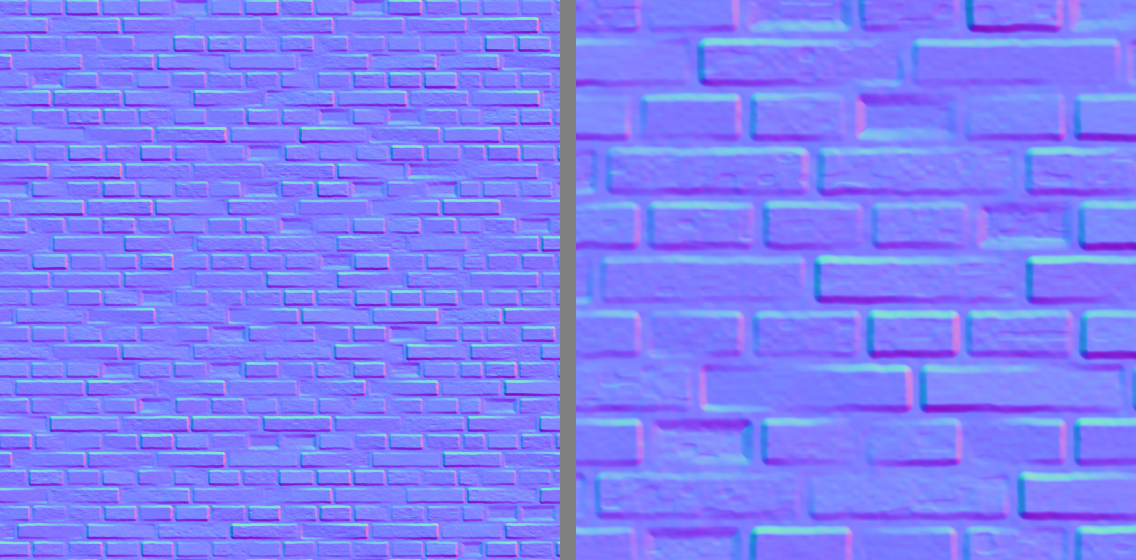
Left, the full canvas; right, a detail of the centre.
A Shadertoy shader for this texture map:

```glsl
const float ROWS = 31.0;
const float JOINT = 0.0028;      // half width of a mortar joint
const float BEVEL = 0.0029;      // inward reach of the worn brick edge
const float HOLLOW = 0.0062;     // softer reach inside a sunken brick
const float CORNER = 0.0045;

struct Brick {
    vec2 local;     // position relative to the brick centre
    vec2 halfSize;
    vec2 id;
    float isHeader;
};

float hash(vec2 p) {
    vec3 q = fract(p.xyx * 0.1031);
    q += dot(q, q.yzx + 33.33);
    return fract((q.x + q.y) * q.z);
}

float noise(vec2 p) {
    vec2 i = floor(p), f = p - i;
    f = f * f * f * (f * (f * 6.0 - 15.0) + 10.0);
    vec2 e = vec2(0.0, 1.0);
    return mix(mix(hash(i), hash(i + e.yx), f.x),
               mix(hash(i + e.xy), hash(i + e.yy), f.x), f.y);
}

float roundedBox(vec2 p, vec2 halfSize, float radius) {
    vec2 q = abs(p) - halfSize + radius;
    return length(max(q, 0.0)) + min(max(q.x, q.y), 0.0) - radius;
}

// Alternating header and stretcher courses, each closed by one shorter brick
Brick findBrick(vec2 p) {
    float v = (1.0 - p.y) * ROWS + 0.1 - 0.1 * sin(3.14159 * p.y);
    float row = mod(floor(v), ROWS);
    float isHeader = 1.0 - mod(row, 2.0);
    float pair = floor(row * 0.5);
    float shifted = mod(pair + step(7.0, pair), 2.0);

    float count = mix(8.0, 16.0, isHeader);
    float width = mix(0.127, 0.0638, isHeader);
    float start = mix(mix(0.836, 0.898, shifted), 0.863, isHeader);
    start += 0.006 * (hash(vec2(row, 5.0)) - 0.5);

    float x = p.x + 0.007 * (noise(vec2(p.x * 14.0, row * 7.3)) - 0.5);
    float u = fract(x - start);
    float column = min(floor(u / width), count - 1.0);
    float left = column * width;
    float right = column > count - 1.5 ? 1.0 : left + width;

    vec2 local = vec2(u - 0.5 * (left + right), (0.5 - fract(v)) / ROWS);
    vec2 halfSize = 0.5 * vec2(right - left, 1.0 / ROWS) - JOINT;
    return Brick(local, halfSize, vec2(column, row), isHeader);
}

// Most bricks sit nearly flush, some stand proud and a few are sunken
float brickLift(vec2 id, float isHeader) {
    float pick = hash(id + 17.0);
    float flush = mix(0.0013, 0.0025, hash(id + 41.0));
    float lift = pick > 0.79 ? mix(0.0033, 0.0046, hash(id + 29.0)) : flush;
    return pick < mix(0.02, 0.13, isHeader) ? -0.0022 : lift;
}

// Fine grain plus soft dents and chips on rougher bricks
float surfaceGrain(vec2 p, float roughness) {
    float grain = 0.00032 * noise(p * vec2(100.0, 150.0))
                + 0.00024 * noise(p * vec2(230.0, 290.0) + 8.0);
    float chips = smoothstep(0.6, 0.95, noise(p * vec2(85.0, 150.0) + 31.0));
    return grain * (0.55 + roughness) - 0.0006 * chips * roughness;
}

float wallHeight(vec2 p) {
    Brick b = findBrick(p);
    float d = roundedBox(b.local, b.halfSize, CORNER);

    // Uneven edges only wear inward, so neighbouring cells stay continuous
    d += 0.0009 * noise(p * vec2(85.0, 60.0)) + 0.0011 * noise(p * 30.0 + 4.0);
    d += 0.0005 * noise(p * 190.0 + 2.0);
    float lift = brickLift(b.id, b.isHeader);
    float body = 1.0 - smoothstep(lift < 0.0 ? -HOLLOW : -BEVEL, JOINT, d);

    vec2 tilt = vec2(hash(b.id + 3.0), hash(b.id + 61.0)) - 0.5;
    tilt *= vec2(0.12, 0.2);
    float face = lift + dot(b.local, tilt) + 0.0005 * noise(p * 42.0 + 9.0);
    face += surfaceGrain(p, hash(b.id + 73.0));

    float mortar = 0.0014 * noise(p * 45.0 + 12.0) + 0.0004 * noise(p * 170.0);
    return mortar * (1.0 - 0.9 * body) + face * body;
}

vec3 surfaceNormal(vec2 p, float reach) {
    vec2 e = vec2(reach, 0.0);
    vec2 slope = vec2(wallHeight(p + e.xy) - wallHeight(p - e.xy),
                      wallHeight(p + e.yx) - wallHeight(p - e.yx));
    slope *= vec2(0.85, 1.06);
    return normalize(vec3(-slope / (2.0 * reach), 1.0));
}

void mainImage(out vec4 fragColor, in vec2 fragCoord) {
    vec2 uv = fragCoord / iResolution.xy;
    vec3 normal = surfaceNormal(uv, 0.0008);
    fragColor = vec4(0.5 + 0.5 * normal, 1.0);
}
```
